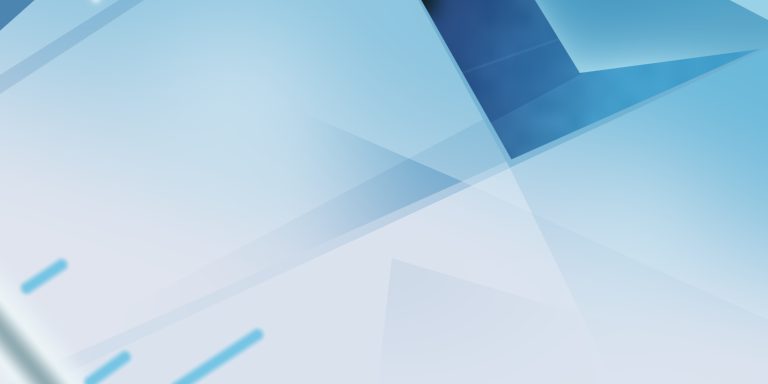
Reproduce this background procedurally as a WebGL 1 fragment shader.

```glsl
precision highp float;
// Pale blue backdrop of overlapping translucent planes with a dark folded facet and blurred dashes.
uniform vec2 u_resolution;

float hash(vec2 p) {
  return fract(sin(dot(p, vec2(127.1, 311.7))) * 4375.85);
}

float noise(vec2 p) {
  vec2 i = floor(p), f = fract(p);
  f = f * f * (3.0 - 2.0 * f);
  return mix(mix(hash(i), hash(i + vec2(1.0, 0.0)), f.x),
             mix(hash(i + vec2(0.0, 1.0)), hash(i + 1.0), f.x), f.y);
}

// Signed distance to the line a-b, positive on its left.
float side(vec2 p, vec2 a, vec2 b) {
  vec2 d = normalize(b - a);
  return d.x * (p.y - a.y) - d.y * (p.x - a.x);
}

// Coverage of the half plane left of a-b, softened by width w.
float leftOf(vec2 p, vec2 a, vec2 b, float w) {
  return smoothstep(-w, w, side(p, a, b));
}

float segment(vec2 p, vec2 a, vec2 b) {
  vec2 d = b - a;
  return length(p - a - d * clamp(dot(p - a, d) / dot(d, d), 0.0, 1.0));
}

float glow(vec2 p, vec2 c, float r) {
  vec2 d = (p - c) / r;
  return exp(-dot(d, d));
}

float dash(vec2 p, vec2 a, vec2 b) {
  return 1.0 - smoothstep(0.004, 0.025, segment(p, a, b));
}

// Pale planes on both sides of the long diagonal.
vec3 backdrop(vec2 p, float above, float band, float w) {
  vec3 pale = vec3(0.875, 0.895, 0.935);
  vec3 upper = mix(pale, vec3(0.55, 0.77, 0.875), smoothstep(0.4, 1.27, p.y + 0.3 * p.x));
  upper = mix(upper, vec3(0.82, 0.90, 0.945), 0.6 * glow(p, vec2(0.62, 0.74), 0.27));
  // Wide shaded ribbon and the wedge that ends at the crossing.
  float ribbon = leftOf(p, vec2(1.6, 0.87), vec2(0.2, 0.13), w);
  upper -= vec3(0.055, 0.04, 0.025) * ribbon * smoothstep(0.2, 1.2, p.x);
  float wedge = leftOf(p, vec2(1.198, 0.53), vec2(0.78, 0.71), w);
  upper -= vec3(0.15, 0.10, 0.06) * wedge * smoothstep(0.72, 1.2, p.x);
  // Slanted stripe and dark corner at the upper left.
  float stripe = leftOf(p, vec2(0.0, 0.755), vec2(0.375, 1.0), w)
               * leftOf(p, vec2(0.31, 1.0), vec2(0.0, 0.805), w);
  upper -= vec3(0.09, 0.07, 0.045) * stripe;
  float corner = leftOf(p, vec2(0.0, 0.92), vec2(0.09, 1.0), w);
  upper = mix(upper, vec3(0.30, 0.52, 0.69), corner);
  upper = mix(upper, vec3(0.92, 0.96, 0.98), 0.8 * glow(p, vec2(0.25, 1.005), 0.014));

  vec3 lower = mix(vec3(0.88, 0.905, 0.945), vec3(0.50, 0.77, 0.88),
                   smoothstep(0.8, 1.62, p.y + 0.4 * p.x));
  lower = mix(lower, vec3(0.86, 0.93, 0.96), 0.5 * glow(p, vec2(1.64, 0.38), 0.22));
  float rightPlane = leftOf(p, vec2(1.602, 0.0), vec2(1.328, 0.562), w);
  rightPlane = 1.0 - rightPlane;
  lower -= vec3(0.08, 0.045, 0.025) * rightPlane * smoothstep(0.0, 0.55, p.y);
  float falling = leftOf(p, vec2(2.0, 0.167), vec2(1.198, 0.53), w);
  lower -= vec3(0.025, 0.017, 0.01) * falling;
  float peak = leftOf(p, vec2(0.984, 0.0), vec2(1.02, 0.328), w);
  peak = (1.0 - peak) * leftOf(p, vec2(1.6, 0.155), vec2(1.02, 0.328), w);
  peak = peak * smoothstep(1.65, 1.0, p.x);
  lower -= vec3(0.045, 0.035, 0.022) * peak * smoothstep(-0.1, 0.3, p.y);

  vec3 col = mix(lower, upper, above);
  // Thin lighter strip lying along the diagonal.
  return mix(col, lower - vec3(0.05, 0.03, 0.015), 0.65 * above * band);
}

// Dark blue plane with a bright folded flap.
vec3 facet(vec2 p, float w) {
  vec3 col = mix(vec3(0.15, 0.29, 0.50), vec3(0.23, 0.57, 0.75),
                 smoothstep(1.18, 1.68, p.x + 0.12 * (1.0 - p.y)));
  col = mix(col, vec3(0.18, 0.43, 0.66), 0.5 * glow(p, vec2(1.36, 0.82), 0.16));
  col = mix(col, vec3(0.06, 0.13, 0.16), glow(p, vec2(1.10, 1.0), 0.045));
  float sheen = leftOf(p, vec2(1.51, 0.805), vec2(1.24, 0.66), w);
  col += vec3(0.035, 0.055, 0.05) * sheen;
  float crease = abs(side(p, vec2(1.19, 0.805), vec2(1.46, 0.9)));
  col += 0.035 * (1.0 - smoothstep(0.0, 0.004 + w, crease));
  col += 0.04 * (noise(p * 22.0) - 0.5);

  float leftEdge = side(p, vec2(1.393, 1.0), vec2(1.51, 0.81));
  float lowEdge = side(p, vec2(1.51, 0.81), vec2(2.0, 0.875));
  float edge = min(leftEdge, lowEdge);
  vec3 flap = mix(vec3(0.25, 0.58, 0.75), vec3(0.60, 0.82, 0.90), exp(-max(lowEdge, 0.0) * 12.0));
  flap = mix(flap, vec3(0.62, 0.83, 0.90), 0.55 * exp(-max(leftEdge, 0.0) * 24.0));
  flap = mix(flap, vec3(0.33, 0.64, 0.78), 0.65 * smoothstep(1.6, 2.0, p.x));
  float tip = leftOf(p, vec2(2.0, 0.948), vec2(1.9, 1.0), w);
  flap = mix(flap, vec3(0.60, 0.82, 0.90), 1.0 - tip);
  return mix(col, flap, smoothstep(-w, w, edge));
}

void main() {
  vec2 p = gl_FragCoord.xy / u_resolution * vec2(2.0, 1.0);
  float w = 0.8 / u_resolution.y;
  float above = leftOf(p, vec2(0.208, 0.044), vec2(2.0, 0.875), w);
  float aboveBand = leftOf(p, vec2(0.208, 0.085), vec2(2.0, 0.882), w);
  vec3 col = backdrop(p, above, 1.0 - aboveBand, w);

  // Translucent rim, then the dark facet inside it.
  float rim = leftOf(p, vec2(1.089, 1.0), vec2(1.328, 0.562), w) * above;
  col = mix(col, vec3(0.43, 0.69, 0.82), rim * mix(0.5, 0.9, smoothstep(0.55, 0.8, p.y)));
  float inside = leftOf(p, vec2(1.097, 1.0), vec2(1.333, 0.583), w) * aboveBand;
  col = mix(col, facet(p, w), inside);

  // Out-of-focus tube and dashes in the lower left.
  float tube = segment(p, vec2(-0.12, 0.29), vec2(0.17, -0.06));
  col = mix(col, vec3(0.93, 0.965, 0.97), 0.85 * (1.0 - smoothstep(0.04, 0.13, tube)));
  col = mix(col, vec3(0.53, 0.64, 0.67), 0.9 * (1.0 - smoothstep(0.0, 0.055, tube)));
  float dashes = max(dash(p, vec2(0.07, 0.25), vec2(0.16, 0.31)),
                     dash(p, vec2(0.235, 0.005), vec2(0.325, 0.07)));
  dashes = max(dashes, dash(p, vec2(0.46, -0.01), vec2(0.67, 0.128)));
  col = mix(col, vec3(0.42, 0.76, 0.89), 0.9 * dashes);
  gl_FragColor = vec4(clamp(col, 0.0, 1.0), 1.0);
}
```
